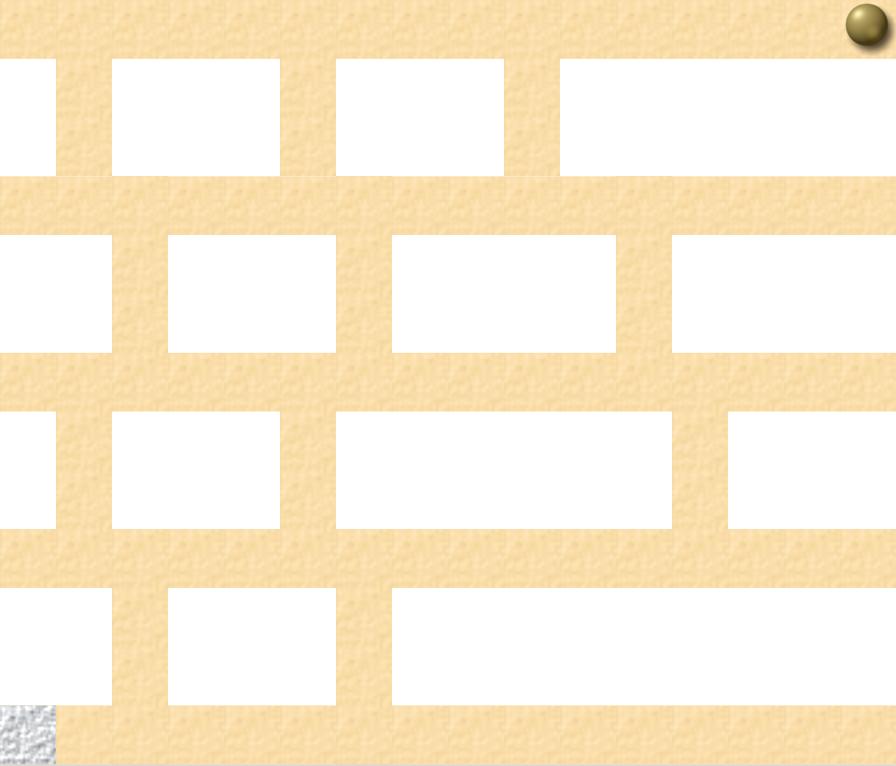
Give the GLSL for this pattern, as a WebGL 2 fragment shader.

```glsl
#version 300 es
precision highp float;
// Sand-coloured walls on a 16 by 13 cell grid around white rooms, with a stone
// tile at lower left and a brass ball at upper right. Walls are box distances;
// their relief is tiling value noise, lit from the upper left.

#define GRID vec2(16.0, 13.03)
#define SAND vec3(0.98, 0.87, 0.665)
#define STONE vec3(0.84, 0.845, 0.855)
#define ROOM vec3(1.0)
#define FOOT_LINE vec3(0.86, 0.85, 0.82)
#define SAND_RELIEF 0.075
#define STONE_RELIEF 0.42
#define GRAIN 9.0
#define BALL_CENTRE vec2(15.48, 0.42)
#define BALL_RADIUS 0.375
#define CELL_ASPECT 1.052
#define THIRD_POSTS vec4(9.0, 11.0, 12.0, -9.0)

uniform vec2 u_resolution;
out vec4 fragColor;

float hash(vec2 p) {
    return fract(sin(dot(p, vec2(127.1, 311.7))) * 43758.5453);
}

// Value noise that repeats after 'period' lattice steps
float tileNoise(vec2 p, float period) {
    vec2 i = floor(p), f = fract(p);
    f = f * f * (3.0 - 2.0 * f);
    vec2 a = mod(i, period), b = mod(i + 1.0, period);
    return mix(mix(hash(a), hash(vec2(b.x, a.y)), f.x),
               mix(hash(vec2(a.x, b.y)), hash(b), f.x), f.y);
}

float height(vec2 cell, float grain) {
    return 0.65 * tileNoise(cell * grain, grain)
         + 0.35 * tileNoise(cell * grain * 2.0 + 3.0, grain * 2.0);
}

// Slope of the surface towards the light
float emboss(vec2 cell, float grain) {
    vec2 stepToLight = vec2(0.25) / grain;
    return height(cell + stepToLight, grain) - height(cell - stepToLight, grain);
}

// Distance to the horizontal walls and the posts of the current storey
float wallDistance(vec2 p) {
    float d = abs(mod(p.y + 1.0, 3.0) - 1.5) - 0.5;
    int storey = int(clamp(floor(p.y / 3.0), 0.0, 3.0));
    float first = 1.0 + float(storey % 2);
    for (int i = 0; i < 3; i++) {
        float column = i < 2 ? first + 4.0 * float(i) : THIRD_POSTS[storey];
        d = min(d, abs(p.x - column - 0.5) - 0.5);
    }
    return d;
}

// Brass ball with its soft shadow, kept inside the corner cell
vec3 addBall(vec3 base, vec2 p, float px) {
    vec2 q = (p - BALL_CENTRE) * vec2(1.0, CELL_ASPECT) / BALL_RADIUS;
    float inCell = step(15.0, p.x) * step(p.y, 1.0);
    float shadow = 1.0 - smoothstep(0.65, 1.3, length(q - vec2(0.22, 0.28)));
    vec3 color = mix(base, vec3(0.23, 0.19, 0.12), 0.85 * shadow * inCell);

    vec3 normal = vec3(q, sqrt(max(0.0, 1.0 - dot(q, q))));
    float light = max(dot(normal, normalize(vec3(-0.45, -0.55, 0.8))), 0.0);
    vec3 brass = mix(vec3(0.27, 0.22, 0.08), vec3(0.72, 0.65, 0.38), light);
    brass += vec3(0.30, 0.31, 0.34) * pow(light, 24.0);
    brass += vec3(0.16, 0.14, 0.07) * smoothstep(0.5, 0.0, length(q - vec2(0.35, 0.4)));
    float edge = (length(q) - 1.0) * BALL_RADIUS;
    return mix(color, brass, 1.0 - smoothstep(-px, px, edge));
}

void main() {
    vec2 uv = gl_FragCoord.xy / u_resolution;
    vec2 p = vec2(uv.x, 1.0 - uv.y) * GRID;
    float px = GRID.x / u_resolution.x;
    vec2 cell = fract(p);

    // Sand relief, the same in every cell, with a faint seam at the left
    float relief = emboss(cell, GRAIN);
    vec3 sand = SAND + relief * SAND_RELIEF * vec3(0.6, 0.9, 1.6);
    sand -= 0.012 * (1.0 - smoothstep(0.0, 0.06, cell.x));

    float wall = 1.0 - smoothstep(-0.5 * px, 0.5 * px, wallDistance(p));
    vec3 color = mix(ROOM, sand, wall);

    // Stone tile
    vec3 stone = STONE + STONE_RELIEF * emboss(cell, GRAIN + 2.0);
    float stoneEdge = max(p.x - 1.0, 12.0 - p.y);
    color = mix(color, stone, 1.0 - smoothstep(-0.5 * px, 0.5 * px, stoneEdge));

    color = addBall(color, p, px);
    color = mix(color, FOOT_LINE, smoothstep(-0.5 * px, 0.5 * px, p.y - 13.0));
    fragColor = vec4(clamp(color, 0.0, 1.0), 1.0);
}
```
